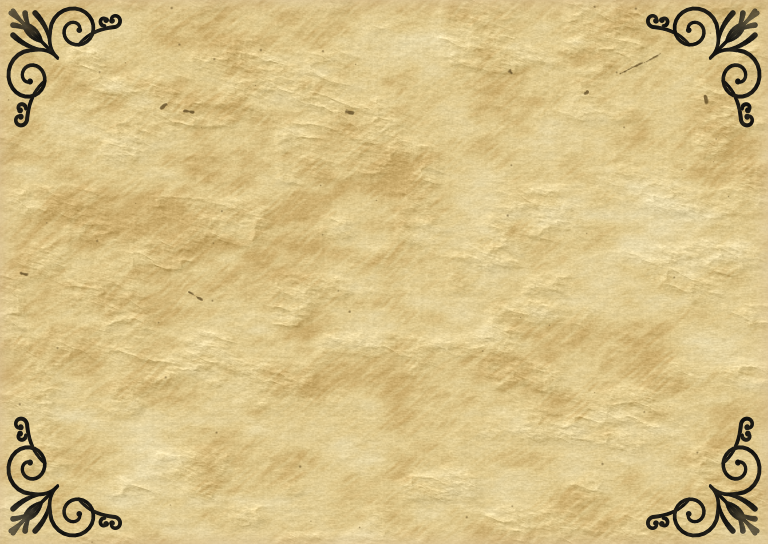
This texture is drawn by a Shadertoy shader. Its source:

```glsl
// Aged parchment with inked scrollwork in its four corners.
// The paper is layered value noise, soft stains, slanted fibres and broken embossed
// creases; one ornament of spirals and curved leaves is folded into all corners.

const float SHEET = 542.0;                    // sheet units per canvas height
const vec3 PAPER_MID = vec3(0.875, 0.785, 0.552);
const vec3 PAPER_DARK = vec3(0.80, 0.68, 0.435);
const vec3 PAPER_LIGHT = vec3(0.91, 0.845, 0.655);
const vec3 EDGE_TINT = vec3(0.85, 0.75, 0.58);
const vec3 INK = vec3(0.055, 0.055, 0.05);
const vec3 FLECK = vec3(0.34, 0.26, 0.12);
const float TONE_BIAS = -0.12;
const float BLOTCH_GAIN = 2.7;
const float MOTTLE_GAIN = 2.4;
const float FIBRE_GAIN = 1.3;
const float CREASE_GAIN = 0.10;
const float GRAIN_GAIN = 0.055;
const float STROKE = 2.0;                     // half width of a pen line

// Stains: x, y from the top, radius, tone
const vec4 STAINS[11] = vec4[11](
    vec4(150, 215, 65, -0.8), vec4(60, 235, 45, -0.6), vec4(375, 180, 38, -0.65),
    vec4(335, 380, 48, -0.75), vec4(205, 60, 60, -0.45), vec4(300, 165, 28, 0.8),
    vec4(465, 195, 42, 0.8), vec4(275, 335, 40, 0.6), vec4(150, 480, 48, 0.6),
    vec4(620, 130, 55, 0.5), vec4(690, 235, 55, 0.5));

// Embedded bits: x, y from the top, half length, slope angle
const vec4 BITS[10] = vec4[10](
    vec4(163, 106, 3, -0.6), vec4(188, 111, 4, 0.25), vec4(629, 68, 12, -0.45),
    vec4(650, 58, 9, -0.5), vec4(703, 99, 3, 1.4), vec4(195, 295, 8, 0.55),
    vec4(509, 72, 1, 0.8), vec4(24, 273, 2, 0.2), vec4(348, 112, 3, 0.2),
    vec4(584, 92, 1, -0.4));

float hash(vec2 p) {
    return fract(sin(dot(p, vec2(127.1, 311.7))) * 43758.5453);
}

float noise(vec2 p) {
    vec2 i = floor(p), f = fract(p);
    f = f * f * (3.0 - 2.0 * f);
    return mix(mix(hash(i), hash(i + vec2(1, 0)), f.x),
               mix(hash(i + vec2(0, 1)), hash(i + vec2(1, 1)), f.x), f.y);
}

float fbm(vec2 p) {
    float sum = 0.0, amp = 0.5;
    for (int i = 0; i < 5; i++) {
        sum += amp * noise(p);
        p = mat2(1.6, 1.2, -1.2, 1.6) * p + 7.3;
        amp *= 0.5;
    }
    return sum;
}

vec2 turn(vec2 p, float a) {
    return vec2(cos(a) * p.x + sin(a) * p.y, cos(a) * p.y - sin(a) * p.x);
}

float segment(vec2 p, vec2 a, vec2 b) {
    vec2 d = b - a;
    return length(p - a - d * clamp(dot(p - a, d) / dot(d, d), 0.0, 1.0));
}

// Spiral pen line, closed by a round drop
float scroll(vec2 p, vec2 c, float r0, float r1, float start, float sweep) {
    float d = 1e3;
    vec2 a = c + r0 * vec2(cos(start), sin(start));
    for (int i = 1; i <= 36; i++) {
        float t = float(i) / 36.0, ang = start + sweep * t;
        vec2 b = c + mix(r0, r1, t) * vec2(cos(ang), sin(ang));
        d = min(d, segment(p, a, b) - STROKE * (1.0 - 0.2 * t));
        a = b;
    }
    return min(d, length(p - a) - STROKE * 1.4);
}

// Quadratic curve whose half width runs from w0 to w1
float leaf(vec2 p, vec2 a, vec2 m, vec2 b, float w0, float w1) {
    float d = 1e3;
    vec2 last = a;
    for (int i = 1; i <= 10; i++) {
        float t = float(i) / 10.0;
        vec2 next = mix(mix(a, m, t), mix(m, b, t), t);
        d = min(d, segment(p, last, next) - mix(w0, w1, t));
        last = next;
    }
    return d;
}

// Half of the corner piece; q is measured from the corner with q.x >= q.y
float ornament(vec2 q) {
    float d = leaf(q, vec2(57.5), vec2(47, 48), vec2(50, 31), 1.4, STROKE);
    d = min(d, scroll(q, vec2(75, 30), 25.0, 4.0, 3.14, 9.42));
    d = min(d, leaf(q, vec2(78, 45), vec2(91, 29), vec2(114, 27), 1.4, STROKE));
    d = min(d, scroll(q, vec2(114, 20), 7.0, 2.5, 1.57, -5.0));
    d = min(d, scroll(q, vec2(104, 21), 5.0, 2.0, 1.57, 4.2));
    d = min(d, leaf(q, vec2(56), vec2(40), vec2(16), 1.6, 2.0));
    d = min(d, leaf(q, vec2(50), vec2(51, 30), vec2(35, 13), 1.0, 2.8));
    d = min(d, leaf(q, vec2(42), vec2(38, 28), vec2(26, 25), 1.0, 2.6));
    d = min(d, leaf(q, vec2(31), vec2(26, 22), vec2(25, 13), 1.2, 2.8));
    return min(d, leaf(q, vec2(22), vec2(16, 15), vec2(13, 11), 1.5, 2.6));
}

// Height of short wrinkles that fade in and out, over a fine tooth
float relief(vec2 s) {
    float ridge = 1.0 - abs(2.0 * fbm(turn(s, 0.35) * vec2(0.03, 0.065)) - 1.0);
    float broken = smoothstep(0.45, 0.8, noise(s * vec2(0.024, 0.035) + 3.0));
    return 3.0 * ridge * ridge * (0.2 + broken) + 1.1 * fbm(s * vec2(0.09, 0.2));
}

void mainImage(out vec4 fragColor, in vec2 fragCoord) {
    float px = SHEET / iResolution.y;
    vec2 size = iResolution.xy * px;
    vec2 s = vec2(fragCoord.x, iResolution.y - fragCoord.y) * px;
    vec2 corner = min(s, size - s);

    // Paper tones: cloudy blotches, mottling, stains and a faint central fold
    float tone = TONE_BIAS + (fbm(s * vec2(0.014, 0.024)) - 0.48) * BLOTCH_GAIN;
    tone += (fbm(s * vec2(0.035, 0.07) + 60.0) - 0.48) * MOTTLE_GAIN;
    vec2 drift = 36.0 * (vec2(noise(s * 0.03), noise(s * 0.03 + 19.0)) - 0.5);
    for (int i = 0; i < 11; i++) {
        vec2 e = (s + drift - STAINS[i].xy) / (STAINS[i].z * vec2(1.4, 0.85));
        tone += STAINS[i].w * exp(-dot(e, e));
    }
    float fold = (s.x + 0.2 * drift.x - 397.0) / 15.0;
    tone -= 0.5 * exp(-fold * fold) * smoothstep(90.0, 190.0, s.y);

    // Slanted fibres show most in the darker paper
    float fibre = noise(turn(s + 0.2 * drift, -0.7) * vec2(0.05, 0.34)) - 0.5;
    tone += fibre * FIBRE_GAIN * (0.2 + 0.8 * smoothstep(0.4, -0.7, tone));
    tone = clamp(tone, -1.4, 1.4);
    vec3 col = mix(PAPER_MID, tone < 0.0 ? PAPER_DARK : PAPER_LIGHT, abs(tone) * 0.75);

    // Wrinkles lit from the upper left, then fine grain
    col += CREASE_GAIN * (relief(s) - relief(s - vec2(1.2, 1.5)));
    col += GRAIN_GAIN * (noise(s * vec2(0.4, 0.8)) + noise(s * 0.75 + 41.0) - 1.0);
    float rim = min(corner.x, corner.y);
    col = mix(col, EDGE_TINT, 0.5 * exp(-rim / 7.0));

    // Scattered specks and larger embedded bits
    vec2 cell = floor(s / 38.0);
    vec2 spot = (cell + 0.1 + 0.8 * vec2(hash(cell), hash(cell + 5.7))) * 38.0;
    float speck = length(s - spot) - mix(0.2, 1.2, hash(cell + 2.3));
    col = mix(col, FLECK, 0.5 * step(0.75, hash(cell + 9.1)) * smoothstep(px, -px, speck));
    for (int i = 0; i < 10; i++) {
        vec2 e = turn(s - BITS[i].xy, BITS[i].w);
        float halfLen = BITS[i].z;
        float d = segment(e, vec2(-halfLen, 0), vec2(halfLen, 0));
        d += 1.8 * noise(s * 0.35) - (halfLen < 6.0 ? 2.4 : 1.4);
        col = mix(col, FLECK, 0.75 * smoothstep(px, -px, d));
    }

    // Corner scrollwork, slightly longer on its vertical arm
    vec2 q = corner;
    if (q.y > q.x) q = vec2(q.y - 0.07 * max(q.y - 50.0, 0.0), q.x);
    if (q.x < 130.0 && q.y < 65.0) {
        float cover = smoothstep(0.6 * px, -0.6 * px, ornament(q));
        float wash = mix(0.68, 1.0, smoothstep(16.0, 42.0, q.x));
        col = mix(col, INK, cover * (wash - 0.12 * noise(s * 0.22)));
    }
    fragColor = vec4(clamp(col, 0.0, 1.0), 1.0);
}
```
